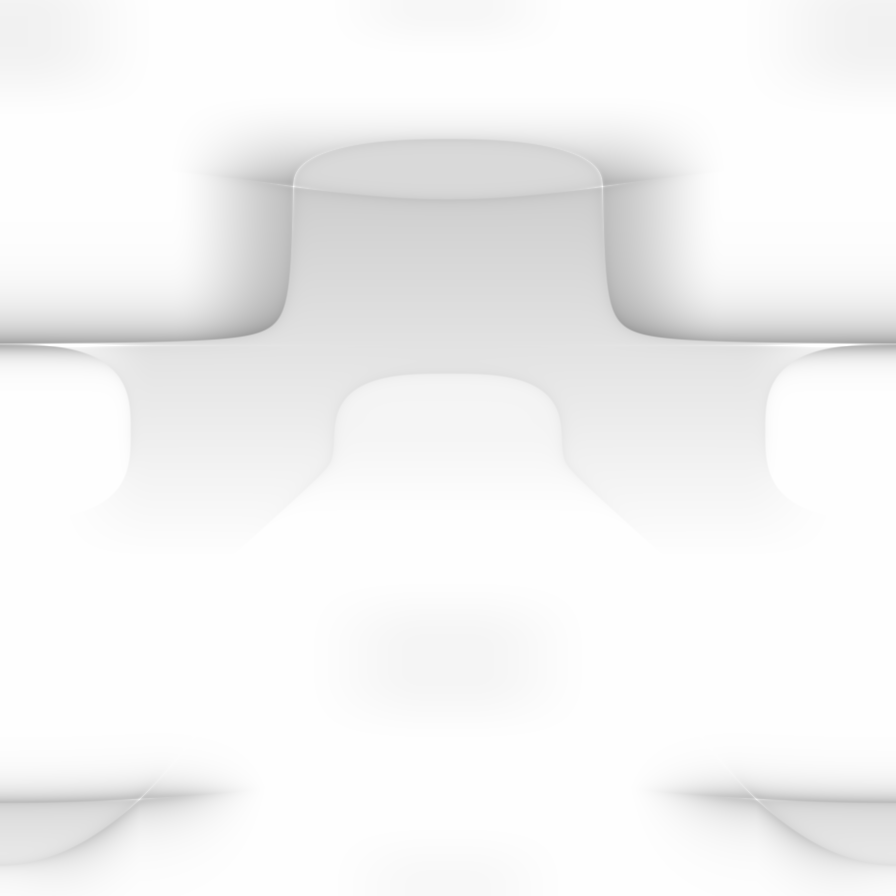
Give the GLSL for this background, as a Shadertoy shader.

```glsl
// Soft grey folds on white paper, mirrored about the vertical centre line.
// Curves are implicit functions; each region between them gets its own ink
// gradient, then faint seams and bright glints are laid along the curves.

#define PAPER 0.997
#define EDGE 0.0014
#define SEAM_WIDTH 0.006
#define GLINT_WIDTH 0.0012
#define FLOOR_Y 0.3854
#define FILLET 0.0006
#define ARCH_NODE vec2(0.172, 0.208)
#define FLOOR_NODE vec2(0.4167, 0.3854)
#define BASIN_NODE vec2(0.344, 0.892)

// Superellipse field, negative inside; 1.0 is one radius beyond the rim.
float superEllipse(vec2 q, vec2 radius, float power) {
    vec2 s = pow(abs(q) / radius, vec2(power));
    return pow(s.x + s.y, 1.0 / power) - 1.0;
}

// Union of two fields whose corner becomes a hyperbola.
float hyperbolicUnion(float a, float b, float k) {
    return 0.5 * (a + b - sqrt((a - b) * (a - b) + 4.0 * k));
}

// Rescales a field to approximate distance in canvas units.
float canvasDistance(float f) {
    return f / (length(vec2(dFdx(f), dFdy(f))) * iResolution.y + 1e-4);
}

float inside(float d) { return 1.0 - smoothstep(-EDGE, EDGE, d); }

float seam(float d) { return exp(-abs(d) / SEAM_WIDTH); }

// Thin light along a curve, strongest at a node.
float glint(float d, vec2 p, vec2 node, float reach) {
    return exp(-abs(d) / GLINT_WIDTH - length(p - node) / reach);
}

float softPatch(vec2 p, vec2 centre, vec2 halfSize) {
    vec2 s = 1.0 - smoothstep(0.15, 1.0, abs(p - centre) / halfSize);
    return s.x * s.y;
}

void mainImage(out vec4 fragColor, in vec2 fragCoord) {
    // x is distance from the centre line, y is depth below the top
    vec2 uv = fragCoord / iResolution.xy;
    vec2 p = vec2(abs(uv.x - 0.5), 1.0 - uv.y);

    // Large arch joined to the floor, and the wave crossing it
    vec2 archPoint = vec2(p.x, max(ARCH_NODE.y - p.y, 0.0));
    float column = superEllipse(archPoint, vec2(0.169, 0.052), 2.5) * 0.169;
    float arch = canvasDistance(hyperbolicUnion(column, FLOOR_Y - p.y, FILLET));
    float wave = p.y - 0.2057 - 0.017 * cos(8.24 * p.x);

    // Inner arch with flared feet, and the rounded side panel
    float drop = p.y - 0.517;
    float flare = 0.55 * (drop + sqrt(drop * drop + 0.00011));
    vec2 doorPoint = vec2(p.x, max(0.495 - p.y, 0.0));
    float door = canvasDistance(superEllipse(doorPoint, vec2(0.1263 + flare, 0.078), 3.0));
    float panel = canvasDistance(superEllipse(p - vec2(0.5, 0.482), vec2(0.146, 0.0977), 3.0));

    // Two curves of the lower basin
    float u = 0.5 - p.x;
    float rimY = 0.896 - 0.17 * u * u;
    float bowlY = 0.966 - 3.05 * u * u;
    float rim = p.y - rimY;
    float bowl = canvasDistance(p.y - bowlY);

    // Ink outside the arch: haze above the wave, wall and floor shade below
    float rise = clamp((p.y - 0.098) / 0.104, 0.0, 1.0);
    float haze = 0.25 * rise * rise * (1.0 - smoothstep(0.17, 0.319, p.x));
    float wall = 0.23 * (1.0 - smoothstep(0.169, 0.31, p.x));
    float ground = 0.33 * exp(-abs(FLOOR_Y - p.y) / 0.029);
    float sideShade = 1.0 - (1.0 - wall) * (1.0 - ground);
    float aboveWave = inside(wave);
    float outer = mix(sideShade, haze, aboveWave);

    // Ink inside the arch: lens, fading body, panel and door
    float body = 0.185 * max(0.0, (0.625 - p.y) / 0.402);
    body *= 1.0 - smoothstep(0.326, 0.45, p.x);
    float panelInk = 0.30 * exp(-max(p.y - FLOOR_Y, 0.0) / 0.011);
    body = mix(body, panelInk, inside(panel));
    float doorInk = 0.038 * (1.0 - smoothstep(0.47, 0.59, p.y));
    body = mix(body, doorInk, inside(door));
    float ink = mix(outer, mix(body, 0.145, aboveWave), inside(arch));

    // Basin shading
    float spread = smoothstep(0.195, 0.335, p.x);
    float over = 0.21 * exp(-max(-rim, 0.0) / 0.017) * spread;
    float under = 0.18 * exp(-max(p.y - max(rimY, bowlY), 0.0) / 0.028);
    under *= spread * (1.0 - 0.7 * smoothstep(0.37, 0.5, p.x));
    float bowlInk = mix(0.14, 0.075, clamp(rim / 0.07, 0.0, 1.0));
    float lower = mix(under, bowlInk, inside(bowl));
    ink += mix(lower, over, inside(rim));

    // Faint patches
    ink += 0.037 * softPatch(p, vec2(0.0, 0.737), vec2(0.175, 0.1));
    ink += 0.030 * softPatch(p, vec2(0.0), vec2(0.15, 0.07));
    ink += 0.050 * softPatch(p, vec2(0.5, 0.035), vec2(0.19, 0.105));
    ink += 0.025 * softPatch(p, vec2(0.0, 1.0), vec2(0.15, 0.09));

    // Dark seams
    ink += 0.050 * seam(arch);
    ink += 0.050 * seam(wave) * (1.0 - smoothstep(0.19, 0.305, p.x));
    ink += 0.030 * seam(door) * (1.0 - smoothstep(0.5, 0.61, p.y));
    ink += 0.030 * seam(panel) * (1.0 - smoothstep(0.48, 0.545, p.y));
    ink += 0.070 * seam(rim) * spread;
    ink += 0.050 * seam(bowl) * smoothstep(0.305, 0.35, p.x);

    // Bright glints at the crossings
    float light = glint(arch, p, ARCH_NODE, 0.06) + glint(wave, p, ARCH_NODE, 0.025);
    light += 1.6 * glint(p.y - FLOOR_Y, p, FLOOR_NODE, 0.07);
    light += glint(rim, p, BASIN_NODE, 0.03) + glint(bowl, p, BASIN_NODE, 0.018);

    float tone = clamp(PAPER - ink + 0.15 * light, 0.0, PAPER);
    fragColor = vec4(vec3(tone), 1.0);
}
```
